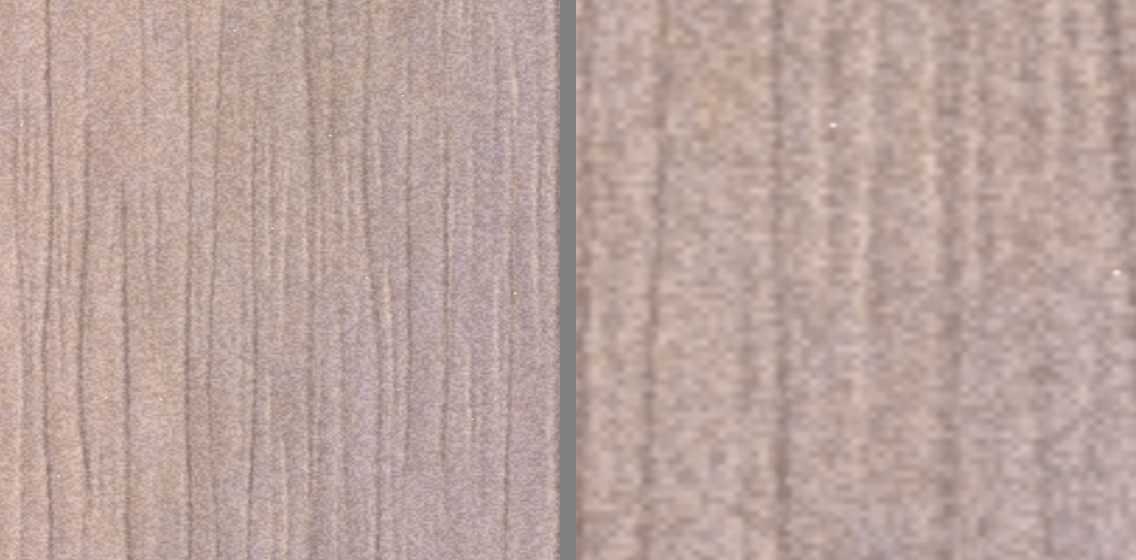
Left: the whole. Right: its middle third, enlarged.
A three.js fragment shader for this texture:

```glsl
// Draws a rough plaster-like wall with long vertical creases, pale ridges and fine grain.
varying vec2 vUv;

// Colours
const vec3 PINK = vec3(0.778, 0.672, 0.637);
const vec3 TAN = vec3(0.728, 0.645, 0.604);
const vec3 MAUVE = vec3(0.722, 0.640, 0.645);
const vec3 CREASE_DARK = vec3(0.490, 0.410, 0.385);
const vec3 RIDGE_PALE = vec3(0.875, 0.780, 0.725);
const vec3 SPECK_WHITE = vec3(0.960, 0.930, 0.890);
const vec3 TINT = vec3(0.012, -0.002, -0.028);

// Sizes in units of the canvas, and strengths
const int CREASES = 14;
const int RIDGES = 38;
const float CREASE_WIDTH = 0.0054;
const float CREASE_STRENGTH = 0.80;
const float RIDGE_WIDTH = 0.0052;
const float RIDGE_STRENGTH = 0.60;
const float SWAY = 0.026;
const float LEAN = 0.045;
const float GRAIN = 0.185;
const float STREAK = 0.060;
const float SPECK_CELLS = 15.0;
const float SPECK_CHANCE = 0.07;
const float SPECK_RADIUS = 0.0034;

float hash(vec2 p) {
  vec3 q = fract(p.xyx * 0.1031);
  q += dot(q, q.yzx + 33.33);
  return fract((q.x + q.y) * q.z);
}

float noise(vec2 p) {
  vec2 i = floor(p);
  vec2 f = fract(p);
  f = f * f * (3.0 - 2.0 * f);
  float low = mix(hash(i), hash(i + vec2(1.0, 0.0)), f.x);
  float high = mix(hash(i + vec2(0.0, 1.0)), hash(i + vec2(1.0, 1.0)), f.x);
  return mix(low, high, f.y);
}

float bell(float d, float width) {
  return exp(-d * d / (width * width));
}

// Signed distance across a swaying, nearly vertical line
float lineOffset(vec2 p, float x, float seed) {
  float lean = (hash(vec2(seed, 3.0)) - 0.5) * LEAN;
  float sway = (noise(vec2(seed * 7.3, p.y * 3.0)) - 0.5) * SWAY;
  float kink = (noise(vec2(seed * 5.1, p.y * 13.0)) - 0.5) * SWAY * 0.2;
  return p.x - x - lean * (p.y - 0.5) - sway - kink;
}

// Fades a line in and out between random ends
float span(float y, float seed) {
  float bottom = hash(vec2(seed, 11.0)) * 0.9 - 0.6;
  float top = 0.55 + hash(vec2(seed, 17.0)) * 0.9;
  return smoothstep(bottom, bottom + 0.12, y) * (1.0 - smoothstep(top - 0.08, top, y));
}

// Broad drift from pink through tan to mauve, with blotches of tint
vec3 wallColor(vec2 p) {
  float drift = p.x + (noise(p * 4.0) - 0.5) * 0.16;
  float cool = smoothstep(0.35, 0.95, drift + (0.5 - p.y) * 0.45);
  vec3 color = mix(PINK, TAN, smoothstep(0.0, 0.62, drift));
  color = mix(color, MAUVE, cool);
  float blotch = noise(p * vec2(26.0, 15.0) + 40.0) + noise(p * 75.0 + 9.0) - 1.0;
  return color + TINT * blotch;
}

// Fine crumbs, slightly wider than tall
float grain(vec2 p) {
  float coarse = noise(p * vec2(105.0, 135.0)) - 0.5;
  float fine = noise(p * vec2(200.0, 255.0) + 71.0) - 0.5;
  return coarse * 0.35 + fine * 0.65;
}

float specks(vec2 p) {
  vec2 cell = floor(p * SPECK_CELLS);
  vec2 spot = vec2(hash(cell + 21.0), hash(cell + 57.0)) * 0.8 + 0.1;
  float d = length((p - (cell + spot) / SPECK_CELLS) * vec2(0.8, 1.2));
  float radius = SPECK_RADIUS * mix(0.6, 1.1, hash(cell + 35.0));
  float present = step(hash(cell + 93.0), SPECK_CHANCE);
  return present * (1.0 - smoothstep(radius * 0.2, radius, d));
}

void main() {
  vec2 p = vUv;
  vec2 rough = p + vec2((noise(p * 150.0 + 15.0) - 0.5) * 0.0040, 0.0);
  float dark = 0.0;
  float pale = 0.0;

  // Dark creases, each with a lit flank on its left
  for (int i = 0; i < CREASES; i++) {
    float seed = float(i) + 1.0;
    float x = (seed - 0.9 + 0.8 * hash(vec2(seed, 5.0))) / float(CREASES);
    float d = lineOffset(rough, x, seed);
    float width = CREASE_WIDTH * mix(0.75, 1.25, hash(vec2(seed, 8.0)));
    float depth = mix(0.45, 1.0, hash(vec2(seed, 29.0))) * mix(0.7, 1.0, x);
    depth *= span(p.y, seed) * mix(0.65, 1.15, noise(vec2(seed * 3.7, p.y * 6.0)));
    dark = max(dark, bell(d, width) * depth);
    dark = max(dark, bell(d - width, width * 2.6) * depth * 0.2);
    pale = max(pale, bell(d + width * 2.3, width * 1.3) * depth * 0.85);
  }

  // Broken pale ridges, shaded on the right
  for (int i = 0; i < RIDGES; i++) {
    float seed = float(i) + 101.0;
    float x = (float(i) + hash(vec2(seed, 5.0))) / float(RIDGES);
    float d = lineOffset(rough, x, seed);
    float lit = smoothstep(0.25, 0.75, noise(vec2(seed * 2.9, p.y * 7.0))) * span(p.y, seed);
    pale = max(pale, bell(d, RIDGE_WIDTH) * lit * mix(0.4, 1.0, hash(vec2(seed, 8.0))));
    dark = max(dark, bell(d - RIDGE_WIDTH * 1.8, RIDGE_WIDTH) * lit * 0.26);
  }

  float streak = noise(vec2(rough.x * 42.0 + noise(p * 3.0), p.y * 4.0)) - 0.5;
  vec3 color = wallColor(p) + streak * STREAK;
  color = mix(color, RIDGE_PALE, pale * RIDGE_STRENGTH);
  color = mix(color, CREASE_DARK, min(dark * CREASE_STRENGTH, 1.0));
  color += grain(p) * GRAIN;
  color = mix(color, SPECK_WHITE, specks(p) * 0.8);
  gl_FragColor = vec4(color, 1.0);
}
```
